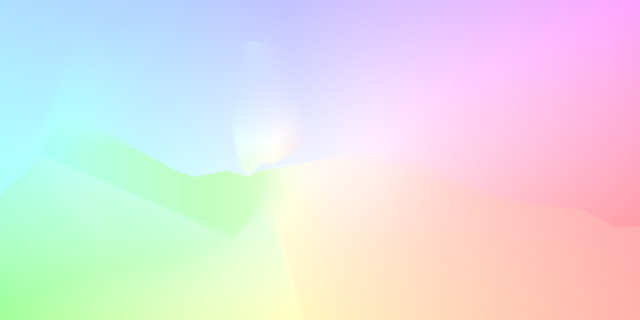
This texture map is drawn by a WebGL 1 fragment shader. Its source:

```glsl
precision highp float;
// Pastel flow map: every layer is a smooth 2D flow field, coloured by a hue
// wheel (direction gives hue, length gives saturation). Sky, ground, a green
// band and a pale feather are stacked through soft-edged masks.

uniform vec2 u_resolution;

// Flow at the corners of the sky and the ground.
const vec2 SKY_LOW_LEFT = vec2(-0.32, 0.01);
const vec2 SKY_LOW_RIGHT = vec2(0.27, -0.11);
const vec2 SKY_TOP_LEFT = vec2(-0.29, -0.13);
const vec2 SKY_TOP_RIGHT = vec2(0.18, -0.31);
const vec2 GROUND_TOP_LEFT = vec2(-0.33, 0.07);
const vec2 GROUND_TOP_RIGHT = vec2(0.31, -0.02);
const vec2 GROUND_LOW_LEFT = vec2(-0.17, 0.36);
const vec2 GROUND_LOW_RIGHT = vec2(0.32, 0.02);
// Flow at the ends of the band and the feather.
const vec2 BAND_LEFT = vec2(-0.34, 0.03);
const vec2 BAND_RIGHT = vec2(-0.04, 0.21);
const vec2 FEATHER_TOP = vec2(-0.16, -0.13);
const vec2 FEATHER_TIP = vec2(-0.01, 0.11);
const vec2 PALE_CENTRE = vec2(0.53, 0.49);
const float MIDLINE = 0.48;
const float EDGE = 0.004;
const float RAGGED = 0.002;

float ramp(float a, float b, float x) {
  return clamp((x - a) / (b - a), 0.0, 1.0);
}

float above(float distance, float softness) {
  return smoothstep(-softness, softness, distance);
}

float glow(vec2 p, vec2 centre, vec2 radius) {
  vec2 offset = (p - centre) / radius;
  return exp(-dot(offset, offset));
}

float hash(float n) {
  n = fract(n * 0.1031);
  n *= n + 33.33;
  return fract(n * (n + n));
}

float wobble(float x) {
  float cell = floor(x);
  return mix(hash(cell), hash(cell + 1.0), smoothstep(0.0, 1.0, x - cell)) - 0.5;
}

vec3 flowColour(vec2 flow) {
  float hue = atan(flow.y, flow.x + 0.00001) / 6.2831853;
  vec3 pure = clamp(abs(fract(hue + vec3(0.0, 2.0, 1.0) / 3.0) * 6.0 - 3.0) - 1.0, 0.0, 1.0);
  return mix(vec3(1.0), pure, min(length(flow), 1.0));
}

// Upper outline of ground and band, summed from sloping segments.
float skyline(float x) {
  float y = 0.388 + 0.112 * ramp(0.0, 0.06, x) + 0.08 * ramp(0.062, 0.08, x);
  y -= 0.01 * ramp(0.13, 0.18, x) + 0.109 * ramp(0.18, 0.28, x);
  y -= 0.013 * ramp(0.28, 0.306, x) + 0.018 * ramp(0.355, 0.388, x);
  y += 0.018 * ramp(0.306, 0.35, x) + 0.018 * ramp(0.388, 0.404, x);
  y += 0.047 * ramp(0.404, 0.54, x) - 0.039 * ramp(0.54, 0.65, x);
  y -= 0.099 * ramp(0.65, 0.78, x) + 0.031 * ramp(0.78, 0.91, x);
  return y - 0.052 * ramp(0.91, 0.96, x);
}

vec3 skyColour(vec2 p) {
  float rise = (p.y - MIDLINE) / (1.0 - MIDLINE);
  vec2 flow = mix(mix(SKY_LOW_LEFT, SKY_LOW_RIGHT, p.x),
                  mix(SKY_TOP_LEFT, SKY_TOP_RIGHT, p.x), rise);
  float arch = p.x * (1.0 - p.x);
  flow.x -= arch * (0.14 * rise + 0.25 * smoothstep(0.5, 0.2, p.x));
  flow.x += 0.06 * smoothstep(0.48, 0.68, p.x) * (1.0 - rise);
  // Faint cyan sheet with a slanted left side.
  float slant = p.x - 0.068 - 0.17 * (p.y - 0.60);
  float sheet = above(slant, 0.014) * (1.0 - smoothstep(0.03, 0.18, slant));
  flow += vec2(-0.015, 0.035) * sheet * smoothstep(0.95, 0.65, p.y);
  flow *= 1.0 - 0.25 * glow(p, PALE_CENTRE, vec2(0.13, 0.22));
  return flowColour(flow);
}

vec3 groundColour(vec2 p) {
  float fall = (MIDLINE - p.y) / MIDLINE;
  vec2 flow = mix(mix(GROUND_TOP_LEFT, GROUND_TOP_RIGHT, p.x),
                  mix(GROUND_LOW_LEFT, GROUND_LOW_RIGHT, p.x), fall);
  // Cream starts at a fold that falls from the middle.
  float fold = p.x - 0.417 - 0.155 * (0.375 - p.y);
  float cream = above(fold, 0.006 + 0.04 * smoothstep(0.22, 0.38, p.y));
  float arch = p.x * (1.0 - p.x);
  flow.x += mix(0.45 * arch * (fall - 0.4), 0.25 * arch + 0.06 * (1.0 - p.x), cream);
  flow += vec2(0.01, 0.06) * glow(p, vec2(0.445, 0.39), vec2(0.07, 0.12));
  // Mint pool under the band, a little paler right of a slanted ray.
  flow += vec2(-0.06, 0.03) * glow(p, vec2(0.25, 0.29), vec2(0.12, 0.13));
  float ray = p.x - 0.06 - 0.30 * (0.5 - p.y);
  flow *= 1.0 - 0.08 * above(ray, 0.014) * smoothstep(0.15, 0.3, p.y) * smoothstep(0.42, 0.25, p.x);
  flow *= 1.0 - 0.5 * glow(p, PALE_CENTRE, vec2(0.12, 0.16));
  return flowColour(flow);
}

vec3 bandColour(vec2 p) {
  float along = ramp(0.07, 0.42, p.x);
  vec2 flow = mix(BAND_LEFT, BAND_RIGHT, along);
  flow.y += 0.26 * along * (1.0 - along);
  return flowColour(flow);
}

float bandMask(vec2 p) {
  float bottom = 0.518 - 0.26 * ramp(0.065, 0.365, p.x) + 0.117 * ramp(0.365, 0.417, p.x);
  float softness = 0.005 + 0.02 * smoothstep(0.24, 0.36, p.x) + 0.05 * smoothstep(0.38, 0.43, p.x);
  return above(p.y - bottom, softness) * above(p.x - 0.064, 0.004) * smoothstep(0.48, 0.38, p.x);
}

vec3 featherColour(vec2 p) {
  float down = ramp(0.87, 0.45, p.y);
  vec2 flow = mix(FEATHER_TOP, FEATHER_TIP, down * down);
  flow.x += (0.9 + 1.2 * down) * (p.x - 0.385);
  return flowColour(flow);
}

float featherMask(vec2 p) {
  float left = 0.384 - 0.022 * ramp(0.87, 0.615, p.y) + 0.013 * ramp(0.615, 0.48, p.y);
  left += 0.013 * ramp(0.48, 0.453, p.y) + RAGGED * wobble(p.y * 50.0);
  float low = ramp(0.85, 0.58, p.y);
  float top = 0.87 - 0.3 * max(p.x - 0.405, 0.0) + 3.0 * RAGGED * wobble(p.x * 120.0);
  float bottom = 0.45 + 0.04 * ramp(0.389, 0.407, p.x) + 0.06 * ramp(0.43, 0.48, p.x);
  return above(p.x - left, EDGE) * smoothstep(mix(0.445, 0.495, low), mix(0.395, 0.43, low), p.x)
       * above(top - p.y, EDGE) * above(p.y - bottom, 0.008);
}

void main() {
  vec2 p = gl_FragCoord.xy / u_resolution;
  vec3 colour = mix(skyColour(p), featherColour(p), featherMask(p));
  vec3 land = mix(groundColour(p), bandColour(p), bandMask(p));
  // The outline melts into the sky at the band's left end and right of centre.
  float melt = 0.06 * smoothstep(0.06, 0.08, p.x) * smoothstep(0.23, 0.12, p.x);
  melt += 0.05 * smoothstep(0.50, 0.6, p.x) * smoothstep(0.9, 0.66, p.x);
  float outline = skyline(p.x) + RAGGED * wobble(p.x * 70.0);
  colour = mix(colour, land, above(outline - p.y, EDGE + melt));
  gl_FragColor = vec4(colour, 1.0);
}
```
